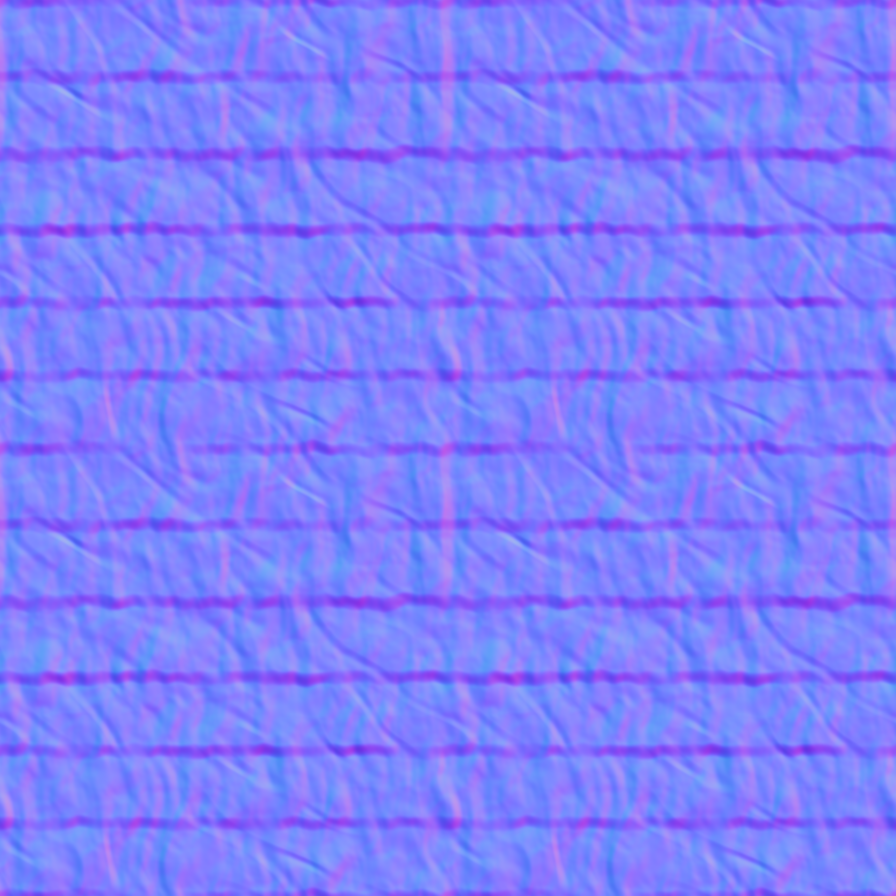
Give the GLSL for this texture map, as a WebGL 1 fragment shader.

```glsl
precision highp float;
// Tangent-space normal map of rough overlapping bark-like courses with upright creases.

uniform vec2 u_resolution;

#define TILES 2.0          // repeats across and down
#define COURSES 6.0        // overlapping courses per tile
#define EDGE_WIDTH 0.10    // half width of a course edge, in courses
#define EDGE_HEIGHT 0.0098 // drop at a course edge, in tiles
#define EDGE_WOBBLE 0.06   // unevenness of the edges, in courses
#define STREAK_HEIGHT 0.0056
#define CREASE_HEIGHT 0.0052
#define LUMP_HEIGHT 0.0042
#define BUMP_HEIGHT 0.0020
#define GRAIN_HEIGHT 0.0006
#define WARP 0.04          // sideways bending of streaks and creases
#define SAMPLE_STEP 0.0035 // spacing of the slope samples, in tiles

const float TAU = 6.2831853;

float hash(vec2 cell, float seed) {
  return fract(sin(dot(cell, vec2(127.1, 311.7)) + seed * 74.7) * 43758.5453);
}

float cornerSlope(vec2 cell, vec2 offset, vec2 period, float seed) {
  float angle = TAU * hash(mod(cell, period), seed);
  return dot(vec2(cos(angle), sin(angle)), offset);
}

// Gradient noise that wraps after "period" cells.
float noise(vec2 p, vec2 period, float seed) {
  vec2 cell = floor(p);
  vec2 f = p - cell;
  vec2 u = f * f * f * (f * (f * 6.0 - 15.0) + 10.0);
  vec2 e = vec2(1.0, 0.0);
  float low = mix(cornerSlope(cell, f, period, seed),
                  cornerSlope(cell + e.xy, f - e.xy, period, seed), u.x);
  float high = mix(cornerSlope(cell + e.yx, f - e.yx, period, seed),
                   cornerSlope(cell + e.xx, f - e.xx, period, seed), u.x);
  return mix(low, high, u.y);
}

float tileNoise(vec2 p, vec2 cells, float seed) {
  return noise(p * cells, cells, seed);
}

// Each course rises gently toward its lower edge, then drops to the next.
float courseHeight(vec2 p) {
  float y = p.y * COURSES + 0.045 - 0.03 * cos(TAU * p.y);
  y += EDGE_WOBBLE * (tileNoise(p, vec2(8.0, 6.0), 3.0)
                    + tileNoise(p, vec2(25.0, 12.0), 5.0));
  float row = floor(y + 0.5);
  float d = y - row;
  // Some edges fade or break along their length
  float strength = 0.9 - 0.2 * cos(TAU * row / COURSES)
    + 0.9 * noise(vec2(p.x * 6.0, row + 0.4), vec2(6.0, COURSES), 11.0)
    + 0.9 * noise(vec2(p.x * 17.0, row + 0.4), vec2(17.0, COURSES), 13.0);
  return EDGE_HEIGHT * max(strength, 0.1)
    * (smoothstep(-EDGE_WIDTH, EDGE_WIDTH, d) - d - 0.5);
}

// Soft-sided ridge along the zero line of a noise value.
float ridge(float value, float width) {
  return 1.0 - smoothstep(0.0, width, abs(value));
}

float surfaceHeight(vec2 p) {
  float h = courseHeight(p);

  // Upright fibres, broken up by bending
  vec2 q = p;
  q.x += WARP * tileNoise(p, vec2(6.0, 7.0), 17.0);
  h += STREAK_HEIGHT * tileNoise(q, vec2(25.0, 8.0), 23.0);

  // Patchy upright creases, and a few slanted ones
  float patches = smoothstep(-0.2, 0.35, tileNoise(p, vec2(7.0, 6.0), 31.0));
  float fold = tileNoise(q, vec2(12.0, 4.0), 29.0);
  h += CREASE_HEIGHT * patches * smoothstep(-0.17, 0.17, fold);
  float slant = tileNoise(vec2(q.x + q.y, q.y), vec2(6.0, 4.0), 43.0);
  h -= 0.5 * CREASE_HEIGHT * (1.0 - patches) * ridge(slant, 0.16);

  // Broad lumps, small bumps and fine grain
  h += LUMP_HEIGHT * tileNoise(q, vec2(13.0, 11.0), 47.0);
  vec2 bent = p + 0.012 * vec2(tileNoise(p, vec2(15.0, 13.0), 53.0),
                               tileNoise(p, vec2(14.0, 16.0), 59.0));
  h += BUMP_HEIGHT * tileNoise(bent, vec2(34.0, 27.0), 37.0);
  h += GRAIN_HEIGHT * tileNoise(bent, vec2(57.0, 46.0), 41.0);
  return h;
}

void main() {
  vec2 p = gl_FragCoord.xy / u_resolution * TILES;
  vec2 e = vec2(SAMPLE_STEP, 0.0);
  vec2 slope = vec2(surfaceHeight(p + e.xy) - surfaceHeight(p - e.xy),
                    surfaceHeight(p + e.yx) - surfaceHeight(p - e.yx)) / (2.0 * SAMPLE_STEP);
  vec3 normal = normalize(vec3(-slope, 1.0));
  gl_FragColor = vec4(normal * 0.5 + 0.5, 1.0);
}
```
